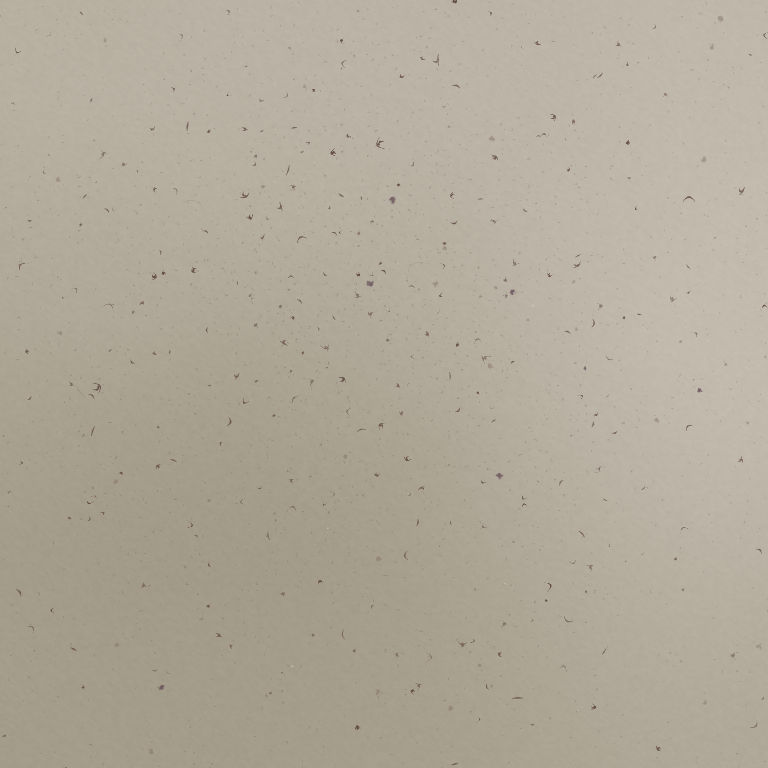
Write a WebGL 2 fragment shader that draws this texture.

```glsl
#version 300 es
precision highp float;
// A softly lit beige painted surface strewn with tiny brown flecks.
// Light is a sum of smooth gradients; flecks are bent, tapered strokes
// scattered one per cell on rotated grids, denser around the middle.

uniform vec2 u_resolution;
out vec4 fragColor;

vec4 hash4(vec2 p) {
    vec4 h = fract(p.xyxy * vec4(.1031, .1030, .0973, .1099));
    h += dot(h, h.wzxy + 33.33);
    return fract((h.xxyz + h.yzzw) * h.zywx);
}

float valueNoise(vec2 p) {
    vec2 i = floor(p), f = fract(p);
    f = f * f * (3. - 2. * f);
    return mix(mix(hash4(i).x, hash4(i + vec2(1, 0)).x, f.x),
               mix(hash4(i + vec2(0, 1)).x, hash4(i + vec2(1, 1)).x, f.x), f.y);
}

mat2 rotation(float a) {
    float c = cos(a), s = sin(a);
    return mat2(c, s, -s, c);
}

float glow(vec2 p, vec2 center, float falloff) {
    vec2 d = p - center;
    return exp(-dot(d, d) * falloff);
}

// Tapered stroke along x, curved by bend.
float stroke(vec2 p, float halfLength, float halfWidth, float bend, float pixel) {
    p.y += bend * (p.x * p.x / halfLength - .4 * halfLength);
    float d = length(vec2(max(abs(p.x) - halfLength, 0.), p.y));
    float taper = 1. - .55 * smoothstep(0., halfLength, abs(p.x));
    return clamp(.5 + (halfWidth * taper - d) / pixel, 0., 1.);
}

// One randomly placed fleck per occupied cell; some carry a side branch.
float fleckLayer(vec2 uv, float cell, float halfLength, float halfWidth,
                 float chance, float branchChance, float seed, float pixel) {
    mat2 turn = rotation(seed * 1.7);
    vec2 g = turn * uv / cell + seed * 17.;
    vec2 id = floor(g);
    vec4 place = hash4(id + seed), form = hash4(id + seed + 91.);
    vec2 cellUv = transpose(turn) * (id + .5 - seed * 17.) * cell;
    float density = .22 + .95 * glow(cellUv, vec2(.46, .57), 7.);
    if (place.z > chance * density) return 0.;

    vec2 p = (fract(g) - .5 - (place.xy - .5) * .56) * cell;
    p = rotation(form.x * 6.283) * p;
    float size = mix(.35, 1., form.y * form.y);
    float len = halfLength * size;
    float width = halfWidth * mix(.7, 1.2, form.z);
    float cover = stroke(p, len, width, (form.w - .5) * 2.2, pixel);
    if (place.w < branchChance) {
        vec2 q = rotation(1. + form.z) * (p - vec2(len * .2, 0));
        cover = max(cover, stroke(q - vec2(len * .4, 0), len * .5, width * 1.3, .5, pixel));
        cover = max(cover, clamp(.5 + (width * 1.5 - length(p)) / pixel, 0., 1.));
    }
    return cover * mix(.55, 1., form.w);
}

// Soft, ragged round stains.
float stainLayer(vec2 uv, float cell, float radius, float chance, float seed) {
    vec2 g = uv / cell + seed, id = floor(g);
    vec4 h = hash4(id + seed);
    vec2 p = (fract(g) - .5 - (h.xy - .5) * .6) * cell;
    float r = radius * mix(.5, 1., h.w);
    float ragged = length(p) + r * .9 * (valueNoise(uv * 420.) - .5);
    return step(h.z, chance) * (1. - smoothstep(r * .3, r, ragged));
}

void main() {
    vec2 uv = gl_FragCoord.xy / u_resolution;
    float pixel = 1. / min(u_resolution.x, u_resolution.y);

    // Broad light: bright top, glow at the right, shade below the middle.
    float light = .27 + .52 * smoothstep(.2, .95, uv.y) + .2 * (uv.x - .5);
    light += .48 * glow(uv, vec2(.95, .43), 9.);
    light -= .16 * glow(uv, vec2(.42, .3), 9.);
    light += .05 * (valueNoise(uv * 7.) - .5);
    vec3 color = mix(vec3(.625, .592, .52), vec3(.76, .73, .68), clamp(light, 0., 1.));

    // Slightly directional paint grain.
    vec2 grainUv = rotation(.6) * uv;
    color += .014 * (valueNoise(grainUv * vec2(150, 280)) - .5);
    color += .012 * (valueNoise(uv * 480.) - .5);

    // Fine dust in two sizes.
    vec3 brown = vec3(.34, .24, .22);
    float dust = fleckLayer(uv, .011, .0016, .0004, .42, 0., 1., pixel);
    dust = max(dust, fleckLayer(uv, .017, .0024, .0006, .3, .2, 2., pixel));
    color = mix(color, brown, .36 * dust);

    // Faint stains, then a few stronger purplish ones.
    color = mix(color, vec3(.5, .42, .39), .45 * stainLayer(uv, .06, .005, .13, 5.));
    color = mix(color, vec3(.38, .29, .33), .75 * stainLayer(uv, .14, .006, .12, 8.));

    // Dark flecks, bent and forked.
    float flecks = fleckLayer(uv, .04, .0075, .001, .3, .45, 3., pixel);
    flecks = max(flecks, fleckLayer(uv, .031, .005, .0009, .24, .35, 4., pixel));
    color = mix(color, brown, .85 * flecks);

    // Rare long hairs and pale glints.
    color = mix(color, brown, .3 * fleckLayer(uv, .19, .024, .0004, .2, 0., 6., pixel));
    color = mix(color, vec3(.88, .86, .82), .7 * fleckLayer(uv, .08, .002, .0009, .08, 0., 7., pixel));

    fragColor = vec4(color, 1);
}
```
